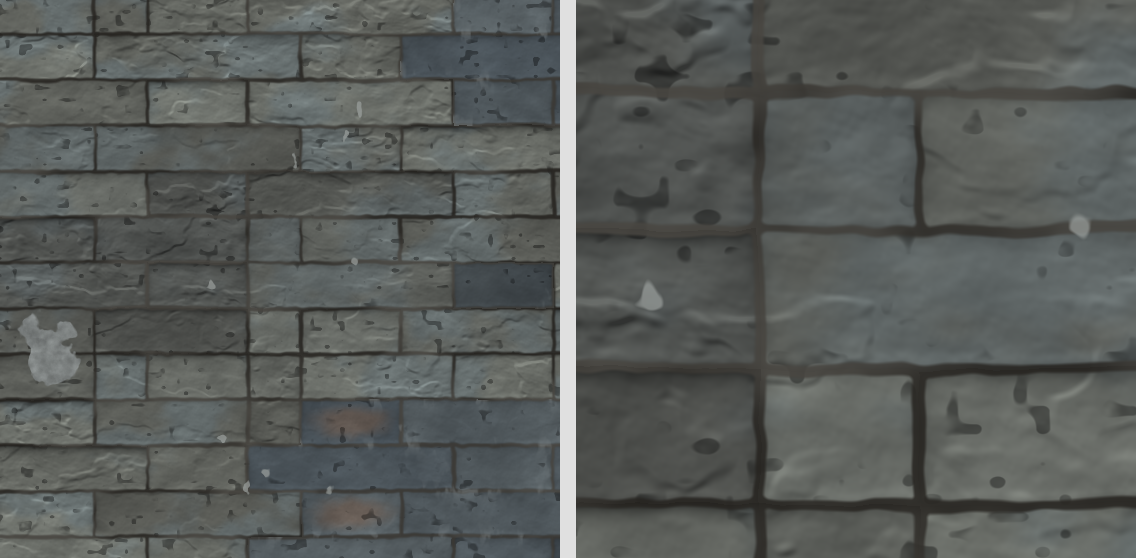
Left: the whole. Right: its middle third, enlarged.
This texture is drawn by a Shadertoy shader. Its source:

```glsl
float hash(vec2 p) {
    vec3 q = fract(p.xyx * 0.1031);
    q += dot(q, q.yzx + 33.33);
    return fract((q.x + q.y) * q.z);
}

float noise(vec2 p) {
    vec2 i = floor(p), f = fract(p);
    f = f * f * (3.0 - 2.0 * f);
    return mix(mix(hash(i), hash(i + vec2(1, 0)), f.x),
               mix(hash(i + vec2(0, 1)), hash(i + vec2(1, 1)), f.x), f.y);
}

float fbm(vec2 p) {
    float sum = 0.0, amp = 0.533;
    for (int i = 0; i < 4; i++) {
        sum += amp * noise(p);
        p = mat2(1.6, 1.2, -1.2, 1.6) * p + 5.3;
        amp *= 0.5;
    }
    return sum;
}

// Height of the stone face: broken flakes, hewn lumps and fine grain
float relief(vec2 p, float rough) {
    vec2 w = p + 0.04 * vec2(fbm(p * 9.0), fbm(p * 9.0 + 7.0));
    float flake = smoothstep(0.46, 0.54, fbm(w * vec2(10, 16) + 3.0));
    return rough * (0.4 * flake + fbm(w * vec2(17, 28))) + 0.22 * fbm(p * 42.0);
}

// Flemish bond: gives the brick centre and size, and whether it is a header
void findBrick(vec2 p, out vec2 centre, out vec2 size, out bool header, out bool oddRow) {
    float row = floor((p.y + 0.0205) / 0.08185);
    oddRow = mod(row, 2.0) > 0.5;
    float start = oddRow ? -0.009 : 0.265;
    float cell = floor((p.x - start) / 0.5483);
    start += cell * 0.5483;
    float u = p.x - start;
    header = u < 0.179;
    float left = header ? 0.0 : 0.179;
    float right = header ? 0.179 : 0.5483;

    // A few stretchers are cut in two
    float cut = hash(vec2(cell + 11.0, row + 4.0));
    if (!header && cut > 0.72) {
        float split = cut > 0.86 ? 0.274 : 0.453;
        if (u < split) right = split;
        else left = split;
    }
    centre = vec2(start + 0.5 * (left + right), (row + 0.5) * 0.08185 - 0.0205);
    size = vec2(right - left, 0.08185);
}

void mainImage(out vec4 fragColor, in vec2 fragCoord) {
    vec2 p = fragCoord / iResolution.y;
    p.y = 1.0 - p.y;
    float aa = 1.0 / iResolution.y;

    // Uneven courses
    vec2 bent = p + 0.007 * (vec2(fbm(p * 12.0), fbm(p * 12.0 + 31.0)) - 0.5)
                  + 0.003 * (vec2(noise(p * 70.0), noise(p * 70.0 + 9.0)) - 0.5);
    vec2 centre, size;
    bool header, oddRow;
    findBrick(bent, centre, size, header, oddRow);
    vec2 id = floor(centre * 97.0);
    float tone = hash(id + 1.7), wear = hash(id + 23.1), sink = hash(id + 57.9);

    // Slate repairs at upper and lower right, soot near the middle
    float slate = 0.0;
    if (centre.x > 0.8 && centre.y < 0.2) slate = 1.0;
    if (centre.x > 0.5 && centre.y > 0.71) slate = 1.0;
    if (header && centre.x > 0.8 && abs(centre.y - 0.51) < 0.03) slate = 1.2;
    vec2 away = (centre - vec2(0.33, 0.47)) / vec2(0.36, 0.17);
    float soot = exp(-dot(away, away)) * (0.45 + 0.55 * wear);
    float rough = mix(mix(0.3, 1.0, max(wear, soot)), 0.12, min(slate, 1.0));

    // Stone colour
    float blotch = fbm(p * vec2(7, 10) + id * 0.37);
    float mottle = fbm(p * vec2(24, 32) + 40.0);
    vec3 col = mix(vec3(0.34, 0.345, 0.325), vec3(0.45, 0.465, 0.44), tone);
    col = mix(col, vec3(0.37, 0.41, 0.42), 0.7 * smoothstep(0.45, 0.65, blotch));
    col = mix(col, vec3(0.26, 0.27, 0.27), 0.85 * soot);
    vec3 slateCol = mix(vec3(0.25, 0.285, 0.315), vec3(0.35, 0.38, 0.39), 0.6 * tone + 0.4 * blotch);
    col = mix(col, slateCol, min(slate, 1.0));
    if (slate > 1.1) col *= 0.82;

    // Rusty bloom on the slate headers
    vec2 q = bent - centre;
    if (header && oddRow && slate > 0.5) {
        float bloom = 1.0 - smoothstep(0.3, 1.0, length(q / (0.5 * size)) + 0.5 * (mottle - 0.5));
        col = mix(col, vec3(0.40, 0.34, 0.30), 0.75 * bloom);
    }
    col *= 0.78 + 0.25 * blotch + 0.24 * mottle;

    // Light from above over the relief
    float slope = relief(p, rough) - relief(p + vec2(-0.0012, -0.0032), rough);
    col *= 1.0 + clamp(1.3 * slope, -0.4, 0.28);
    float pit = smoothstep(0.74, 0.84, noise(p * vec2(75, 95))) * smoothstep(0.45, 0.65, mottle);
    col *= 1.0 - 0.35 * pit;

    // Shadow under overhanging courses, and worn lower edges
    float fromTop = q.y + 0.5 * size.y;
    float fromBottom = 0.5 * size.y - q.y;
    float overhang = smoothstep(0.4, 1.0, sink) * (1.0 - 0.75 * min(slate, 1.0));
    col *= 1.0 - 0.65 * overhang * exp(-fromTop / 0.007);
    col *= 1.0 + 0.10 * exp(-pow((fromBottom - 0.006) / 0.004, 2.0));

    // Joints: thin, dark, partly filled
    vec2 b = abs(q) - 0.5 * size + 0.006;
    float edge = 0.006 - length(max(b, 0.0)) - min(max(b.x, b.y), 0.0);
    float gap = 0.0012 + 0.0022 * noise(p * 13.0 + 60.0);
    float joint = 1.0 - smoothstep(gap - aa, gap + aa + 0.0015, edge);
    float filled = smoothstep(0.4, 0.7, fbm(p * 8.0 + 80.0));
    vec3 jointCol = mix(vec3(0.15, 0.14, 0.125), vec3(0.29, 0.28, 0.26), max(filled, 0.6 * slate));
    col *= 1.0 - 0.22 * exp(-max(edge, 0.0) / 0.005);
    col = mix(col, jointCol, 0.85 * joint);

    // Flaking plaster at the left
    vec2 r = (p - vec2(0.082 + 0.35 * (p.y - 0.63), 0.63)) / vec2(0.062, 0.075);
    float crust = length(r) + 1.5 * (fbm(p * 24.0 + 15.0) - 0.5);
    float plaster = 1.0 - smoothstep(0.72, 0.84, crust);
    col = mix(col, vec3(0.54, 0.56, 0.56) * (0.7 + 0.5 * fbm(p * 65.0)), 0.85 * plaster);

    // Pale drips and lime smears
    for (int i = 0; i < 9; i++) {
        float n = float(i);
        vec2 spot = vec2(0.28 + 0.46 * hash(vec2(n, 3.0)), 0.13 + 0.78 * hash(vec2(n, 8.0)));
        vec2 radius = mix(vec2(0.003, 0.016), vec2(0.009, 0.006), hash(vec2(n, 14.0)));
        float d = length((p - spot) / radius) + 1.6 * (noise(p * 130.0) - 0.5);
        col = mix(col, vec3(0.61, 0.63, 0.62), 0.7 * (1.0 - smoothstep(0.5, 1.0, d)));
    }
    float lime = smoothstep(0.62, 0.74, fbm(p * vec2(30, 18) + 5.0)) * exp(-max(edge, 0.0) / 0.012);
    col = mix(col, vec3(0.50, 0.53, 0.54), 0.5 * lime * min(slate, 1.0));

    fragColor = vec4(clamp(col, 0.0, 1.0), 1.0);
}
```
